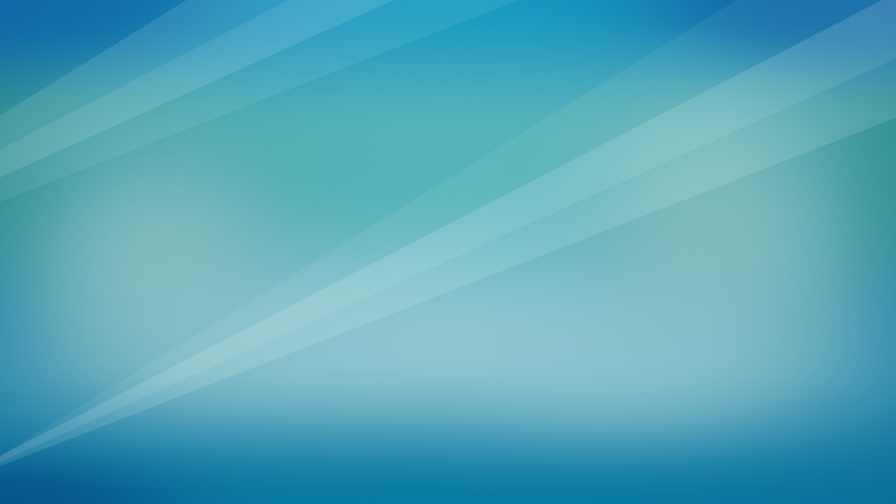
Reproduce this background procedurally as a Shadertoy shader.

```glsl
// Soft teal and blue backdrop crossed by two fans of pale light.
// Two vertical colour ramps (rim and core) blend across the width, soft oval
// glows tint them, and each fan is a stack of translucent half-planes.

// Four-stop vertical ramp, from bottom to top.
vec3 ramp(float y, vec3 low, vec3 haze, vec3 mid, vec3 top) {
    vec3 c = mix(low, haze, smoothstep(0.0, 0.30, y));
    c = mix(c, mid, smoothstep(0.32, 0.66, y));
    return mix(c, top, smoothstep(0.73, 1.01, y));
}

// Tints a colour inside an oval spot with a flat heart and a soft rim.
vec3 glow(vec3 base, vec2 uv, vec2 centre, vec2 radius, vec3 tint, float strength) {
    vec2 d = (uv - centre) / radius;
    return mix(base, tint, strength * exp(-pow(dot(d, d), 1.25)));
}

// Smooth coverage of the half-plane below a line.
float below(vec2 p, float slope, float offset, float blur) {
    float d = (p.y - slope * p.x - offset) / sqrt(1.0 + slope * slope);
    return 1.0 - smoothstep(-blur, blur, d);
}

// Opacity of a fan opening to the upper right; bands holds its three opacities.
float lightFan(vec2 p, vec2 apex, vec3 bands, float blur) {
    vec2 q = p - apex;
    float opacity = bands.x * below(q, 0.619, 0.0, blur);
    opacity += (bands.y - bands.x) * below(q, 0.517, 0.0, blur);
    opacity += (bands.z - bands.y) * below(q, 0.4505, -0.012, blur);
    return opacity - bands.z * below(q, 0.389, -0.020, blur);
}

// Sine-free hash in 0..1.
float hash(vec2 p) {
    vec3 q = fract(p.xyx * 0.1031);
    q += dot(q, q.yzx + 33.33);
    return fract((q.x + q.y) * q.z);
}

void mainImage(out vec4 fragColor, in vec2 fragCoord) {
    vec2 uv = fragCoord / iResolution.xy;
    vec2 p = fragCoord / iResolution.y;
    float blur = 0.9 / iResolution.y;

    // Rim and core ramps
    vec3 rim = ramp(uv.y, vec3(0.03, 0.44, 0.61), vec3(0.22, 0.57, 0.68),
                    vec3(0.20, 0.57, 0.58), vec3(0.05, 0.42, 0.66));
    vec3 core = ramp(uv.y, vec3(0.03, 0.48, 0.64), vec3(0.56, 0.77, 0.81),
                     vec3(0.33, 0.70, 0.73), vec3(0.10, 0.60, 0.76));
    float side = abs(2.0 * uv.x - 1.0);
    vec3 col = mix(rim, core, 1.0 - side * side);

    // Pale misty glows
    vec3 mist = vec3(0.53, 0.74, 0.75);
    vec3 coolMist = vec3(0.55, 0.76, 0.80);
    col = glow(col, uv, vec2(0.18, 0.48), vec2(0.13, 0.22), mist, 0.85);
    col = glow(col, uv, vec2(0.80, 0.54), vec2(0.14, 0.26), mist, 0.85);
    col = glow(col, uv, vec2(0.70, 0.28), vec2(0.19, 0.15), coolMist, 0.55);
    col = glow(col, uv, vec2(0.30, 0.32), vec2(0.17, 0.13), coolMist, 0.45);

    // Deep blue corners
    vec3 deepBlue = vec3(0.06, 0.40, 0.65);
    col = glow(col, uv, vec2(0.06, 1.0), vec2(0.17, 0.11), deepBlue, 0.7);
    col = glow(col, uv, vec2(0.89, 1.0), vec2(0.16, 0.11), deepBlue, 0.8);
    col = glow(col, uv, vec2(0.0, 0.0), vec2(0.18, 0.09), vec3(0.03, 0.32, 0.54), 0.85);

    // Light fans
    vec3 light = vec3(0.96, 1.0, 0.98);
    col = mix(col, light, lightFan(p, vec2(0.0, 0.095), vec3(0.06, 0.19, 0.12), blur));
    col = mix(col, light, lightFan(p, vec2(-0.657, 0.364), vec3(0.11, 0.18, 0.07), blur));

    // Fine dither against banding
    col += (hash(fragCoord) - 0.5) / 255.0;
    fragColor = vec4(clamp(col, 0.0, 1.0), 1.0);
}
```
